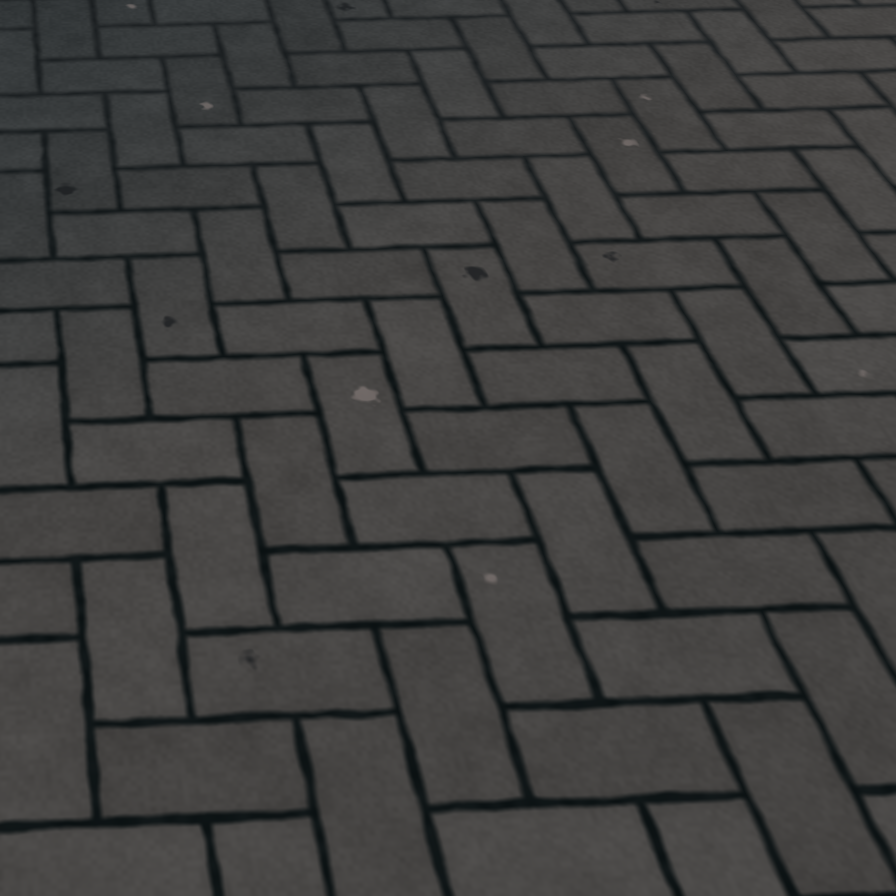
Reproduce this texture procedurally as a Shadertoy shader.

```glsl
float hash(vec2 p) {
    vec3 q = fract(vec3(p.xyx) * 0.1031);
    q += dot(q, q.yzx + 33.33);
    return fract((q.x + q.y) * q.z);
}

float valueNoise(vec2 p) {
    vec2 cell = floor(p), f = fract(p);
    f = f * f * (3.0 - 2.0 * f);
    float low = mix(hash(cell), hash(cell + vec2(1, 0)), f.x);
    float high = mix(hash(cell + vec2(0, 1)), hash(cell + vec2(1, 1)), f.x);
    return mix(low, high, f.y);
}

float fbm(vec2 p) {
    float sum = 0.0, gain = 0.5;
    for (int i = 0; i < 4; i++) {
        sum += gain * valueNoise(p);
        p = p * 2.03 + 17.7;
        gain *= 0.5;
    }
    return sum / 0.9375;
}

// Canvas position (y down) to paving units, one unit being a brick's width
vec2 canvasToGround(vec2 canvas) {
    mat3 groundToCanvas = mat3(0.1094, -0.0029, 0.002,
                               0.0023, 0.0548, -0.053,
                               0.2016, 0.7064, 1.0);
    vec3 g = inverse(groundToCanvas) * vec3(canvas, 1.0);
    return g.xy / g.z;
}

// Herringbone of 2:1 bricks: xy = corner of the brick, zw = its size
vec4 herringboneBrick(vec2 p) {
    vec2 cell = floor(p);
    float phase = mod(cell.x + cell.y, 4.0);
    return phase < 2.0 ? vec4(cell - vec2(phase, 0.0), 2.0, 1.0)
                       : vec4(cell - vec2(0.0, phase - 2.0), 1.0, 2.0);
}

// 0 in the joint, 1 on the brick face
float brickFace(vec2 p, vec4 brick, float halfJoint, vec2 blur) {
    vec2 local = p - brick.xy;
    vec2 edge = min(local, brick.zw - local);
    vec2 face = smoothstep(halfJoint - blur, halfJoint + blur, edge);
    return face.x * face.y;
}

// Rare irregular spots scattered over the paving
float spots(vec2 p, float seed, float chance, float blur) {
    vec2 cell = floor(p);
    vec2 id = cell + seed;
    vec2 center = 0.25 + 0.5 * vec2(hash(id + 3.1), hash(id + 8.7));
    float radius = mix(0.04, 0.13, hash(id + 5.3));
    float ragged = 0.1 * (valueNoise(p * 13.0 + seed) - 0.5);
    float d = length(p - cell - center) + ragged - radius;
    return step(hash(id), chance) * (1.0 - smoothstep(-blur, blur, d));
}

void mainImage(out vec4 fragColor, in vec2 fragCoord) {
    vec2 canvas = fragCoord / iResolution.xy;
    canvas.y = 1.0 - canvas.y;
    vec2 ground = canvasToGround(canvas);

    // Softness is fixed on the canvas, so distant joints blur more
    vec2 footprint = fwidth(ground);
    vec2 blur = 0.014 + max(footprint, footprint * iResolution.xy * 0.0026);

    // Slightly crooked joints of uneven width
    vec2 wobble = vec2(fbm(ground * 3.0), fbm(ground * 3.0 + 41.0)) - 0.5;
    vec2 laid = ground + 0.05 * wobble;
    vec4 brick = herringboneBrick(laid);
    float halfJoint = 0.047 + 0.025 * (valueNoise(ground * 4.0 + 9.0) - 0.5);
    float face = brickFace(laid, brick, halfJoint, blur);
    float inner = brickFace(laid, brick, 0.09, vec2(0.09));

    // Cool shade in the far left corner, warm grey elsewhere
    vec3 coolStone = vec3(0.205, 0.222, 0.228);
    vec3 warmStone = vec3(0.285, 0.278, 0.272);
    float warmth = smoothstep(0.0, 0.7, 0.6 * canvas.x + canvas.y);
    vec3 stone = mix(coolStone, warmStone, warmth);

    // Brick tone, mottling, fine grain and darker rims
    stone += 0.022 * (hash(brick.xy + 0.5) - 0.5);
    stone += 0.05 * (fbm(ground * 2.5 + 23.0) - 0.5);
    stone += 0.025 * (valueNoise(ground * 19.0) - 0.5);
    stone *= mix(0.94, 1.0, inner);

    // Pale and dark stains
    float softness = 0.035 + 0.3 * blur.x;
    stone = mix(stone, vec3(0.52, 0.48, 0.47), 0.65 * spots(ground, 61.0, 0.035, softness));
    stone = mix(stone, vec3(0.10, 0.11, 0.12), 0.75 * spots(ground, 97.0, 0.025, softness));

    // Joints fade with distance
    vec3 nearJoint = vec3(0.055, 0.080, 0.085);
    vec3 farJoint = vec3(0.115, 0.130, 0.138);
    vec3 joint = mix(farJoint, nearJoint, smoothstep(0.0, 0.45, canvas.y));
    joint += 0.03 * (valueNoise(ground * 9.0 + 5.0) - 0.5);

    fragColor = vec4(mix(joint, stone, face), 1.0);
}
```
